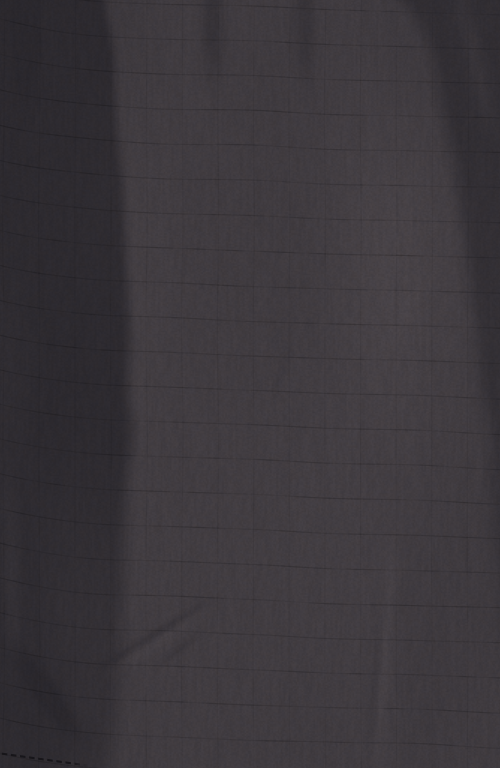
Reproduce this texture procedurally as a WebGL 1 fragment shader.

```glsl
precision highp float;
uniform vec2 u_resolution;

#define GRID vec2(14.0, 22.0)
#define GRID_SHIFT vec2(-0.1, 0.05)
#define THREAD_HALF_WIDTH 0.0008
#define THREAD_DEPTH vec2(0.07, 0.17)
#define ROW_SLOPE 0.021
#define GRAIN 0.055
#define ASPECT 0.652
#define LIT_CLOTH vec3(0.275, 0.255, 0.272)
#define DARK_CLOTH vec3(0.165, 0.155, 0.175)
#define STITCH_COLOR vec3(0.07, 0.065, 0.08)
#define STITCHES 55.0

float hash(vec2 p) {
  return fract(sin(dot(p, vec2(12.9898, 78.233))) * 43758.5453);
}

float noise(vec2 p) {
  vec2 i = floor(p);
  vec2 f = fract(p);
  f = f * f * (3.0 - 2.0 * f);
  return mix(mix(hash(i), hash(i + vec2(1.0, 0.0)), f.x),
             mix(hash(i + vec2(0.0, 1.0)), hash(i + vec2(1.0, 1.0)), f.x), f.y);
}

// Soft crease between two points, fading at both ends
float crease(vec2 p, vec2 a, vec2 b, float width) {
  vec2 scale = vec2(ASPECT, 1.0);
  vec2 q = (p - a) * scale;
  vec2 s = (b - a) * scale;
  float h = clamp(dot(q, s) / dot(s, s), 0.0, 1.0);
  float d = length(q - s * h) / width;
  return exp(-d * d) * sin(3.14159 * (0.06 + 0.88 * h));
}

// Gathered streak hanging from the top edge
float streak(vec2 p, float x, float width, float drop) {
  float d = (p.x - x - 0.03 * p.y) / width;
  return exp(-d * d) * (1.0 - smoothstep(0.3 * drop, drop, p.y));
}

// Light on the draped cloth: 0 in deep folds, 1 in full light
float drape(vec2 p) {
  float wobble = 0.012 * (noise(vec2(2.0, p.y * 14.0)) - 0.5);
  float leftEdge = 0.215 + 0.045 * sin(3.0 * p.y) + wobble;
  float rightEdge = 0.79 + 0.235 * sqrt(p.y) + wobble;
  float soft = mix(0.014, 0.03, p.y);
  float left = 1.0 - smoothstep(leftEdge - soft, leftEdge + soft, p.x);
  float right = smoothstep(rightEdge - 0.02, rightEdge + 0.035, p.x);

  float light = 0.84 + 0.22 * (noise(p * vec2(5.0, 3.0) + 4.0) - 0.5);
  light += 0.1 * exp(-pow((p.x - 0.72 - 0.1 * p.y) / 0.12, 2.0));
  light -= 0.14 * smoothstep(0.76, 0.84, p.x) * smoothstep(0.5, 0.9, p.y);
  light -= 0.1 * (1.0 - smoothstep(0.0, 0.35, p.y));

  float shadow = 0.05 + 0.14 * noise(p * vec2(9.0, 4.0));
  shadow += 0.2 * smoothstep(0.55, 0.85, p.y) * smoothstep(0.02, 0.2, p.x);
  light = mix(light, shadow, left);
  light = mix(light, 0.18 + 0.2 * p.y, right * 0.9);

  // Streaks and creases
  light -= 0.38 * streak(p, 0.425, 0.022, 0.14);
  light -= 0.32 * streak(p, 0.61, 0.02, 0.14);
  light -= 0.2 * streak(p, 0.05, 0.025, 0.17);
  light += 0.25 * crease(p, vec2(0.91, -0.03), vec2(0.99, 0.18), 0.012);
  light -= 0.3 * crease(p, vec2(0.2, 0.87), vec2(0.43, 0.778), 0.006);
  light += 0.14 * crease(p, vec2(0.22, 0.878), vec2(0.42, 0.79), 0.008);
  light -= 0.2 * crease(p, vec2(0.31, 0.87), vec2(0.4, 0.825), 0.006);
  light += 0.18 * crease(p, vec2(0.785, 0.7), vec2(0.75, 1.02), 0.009);
  light -= 0.2 * crease(p, vec2(0.765, 0.76), vec2(0.735, 1.03), 0.007);
  light += 0.12 * crease(p, vec2(0.84, 0.37), vec2(0.77, 0.46), 0.008);
  light -= 0.12 * crease(p, vec2(0.58, 0.44), vec2(0.55, 0.52), 0.006);
  light += 0.25 * crease(p, vec2(0.015, 0.63), vec2(0.03, 0.88), 0.013);
  light -= 0.3 * crease(p, vec2(0.02, 0.84), vec2(0.17, 0.97), 0.014);
  return clamp(light, 0.0, 1.1);
}

// Ripstop threads: x holds the uprights, y the crosswise rows
vec2 ripstop(vec2 p, vec2 pixel) {
  vec2 q = p;
  q.x += 0.004 * (noise(p * vec2(3.0, 7.0)) - 0.5);
  q.y -= ROW_SLOPE * p.x + 0.004 * (noise(p * vec2(6.0, 5.0) + 9.0) - 0.5);
  q.y += 0.3 * pow(max(0.24 - p.x, 0.0), 2.0);
  vec2 cell = q * GRID + GRID_SHIFT;
  vec2 d = abs(fract(cell + 0.5) - 0.5) / GRID;
  vec2 halfWidth = THREAD_HALF_WIDTH * vec2(1.0 / ASPECT, 1.0);
  vec2 cover = clamp((halfWidth - d) / pixel + 0.5, 0.0, 1.0);
  vec2 id = floor(cell + 0.5);
  vec2 wear = vec2(noise(vec2(id.x * 7.3, p.y * 45.0)),
                   noise(vec2(p.x * 28.0, id.y * 5.7)));
  return cover * (0.3 + 0.9 * wear);
}

void main() {
  vec2 pixel = 1.0 / u_resolution;
  vec2 p = gl_FragCoord.xy * pixel;
  p.y = 1.0 - p.y;
  vec3 color = mix(DARK_CLOTH, LIT_CLOTH, drape(p));

  // Woven grain and upright fibres
  float grain = noise(p * vec2(334.0, 512.0)) - 0.5;
  float fibre = noise(p * vec2(220.0, 38.0)) - 0.5;
  color *= 1.0 + GRAIN * (1.5 * grain + fibre);
  color += 0.008 * (noise(p * vec2(180.0, 270.0) + 31.0) - 0.5) * vec3(1.0, 0.2, -1.0);

  color *= 1.0 - dot(ripstop(p, pixel), THREAD_DEPTH);

  // Hem stitching in the lower left corner
  float dash = abs(fract(p.x * STITCHES) - 0.5) / STITCHES;
  float stitch = clamp((0.0055 - dash) / pixel.x + 0.5, 0.0, 1.0);
  float hem = abs(p.y - 0.981 - 0.09 * p.x);
  stitch *= clamp((0.0014 - hem) / pixel.y + 0.5, 0.0, 1.0);
  stitch *= 1.0 - smoothstep(0.14, 0.18, p.x);
  gl_FragColor = vec4(mix(color, STITCH_COLOR, 0.8 * stitch), 1.0);
}
```
